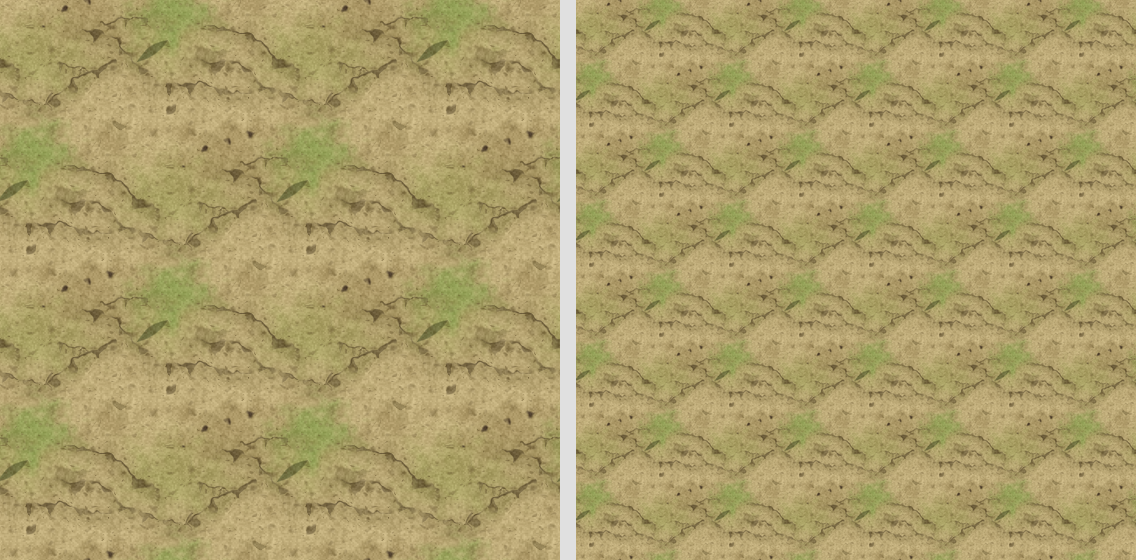
Left, the tile; right, the same tile 2 across and 2 down.
Write a WebGL 1 fragment shader that draws this texture.

```glsl
precision highp float;
uniform vec2 u_resolution;

// Half-drop lattice: steps (1, 0) and (0.5, 0.5).
vec2 wrapOffset(vec2 d) {
  d -= 0.5 * floor(d.y * 2.0 + 0.5);
  d.x -= floor(d.x + 0.5);
  return d;
}

// n is an even number of cells per repeat.
float hash(vec2 cell, float n) {
  cell -= 0.5 * n * floor((cell.y + 0.5) / (0.5 * n));
  cell.x = mod(cell.x, n);
  return fract(sin(dot(cell, vec2(127.1, 311.7)) + n * 1.7) * 43758.55);
}

float noise(vec2 p, float n) {
  vec2 i = floor(p * n), f = fract(p * n);
  f = f * f * (3.0 - 2.0 * f);
  return mix(mix(hash(i, n), hash(i + vec2(1, 0), n), f.x),
             mix(hash(i + vec2(0, 1), n), hash(i + vec2(1, 1), n), f.x), f.y);
}

float fbm(vec2 p, float n) {
  float sum = 0.0, gain = 0.5;
  for (int i = 0; i < 5; i++) {
    sum += gain * noise(p, n);
    gain *= 0.5;
    n *= 2.0;
  }
  return sum;
}

float blob(vec2 p, vec2 center, vec2 radius) {
  return 1.0 - smoothstep(0.1, 1.0, length(wrapOffset(p - center) / radius));
}

// x: line, y: shard hanging below it, z: soft wash
vec3 strand(vec2 p, vec2 a, vec2 b) {
  vec2 ab = b - a, pa = p - a;
  float h = clamp(dot(pa, ab) / dot(ab, ab), 0.0, 1.0), vary = fract(a.x * 37.0 + a.y * 11.0);
  float d = length(pa - ab * h);
  float side = (ab.x * pa.y - ab.y * pa.x) / length(ab);
  float peak = mix(0.016, 0.042, vary) * max(0.0, 1.0 - abs(h - 0.25 - 0.3 * vary) / 0.25);
  float shard = smoothstep(-0.005, 0.004, side) * smoothstep(0.0, 0.008, peak);
  shard *= 1.0 - smoothstep(-0.005, 0.004, side - peak);
  float wash = (1.0 - smoothstep(0.0, 0.08, d)) * mix(0.35, 1.0, smoothstep(-0.02, 0.02, side));
  return vec3(1.0 - smoothstep(0.0, 0.006, d), shard, wash);
}

vec3 crack(vec2 p, vec2 a, vec2 b, vec2 c, vec2 d) {
  vec2 middle = 0.5 * (a + d);
  p = middle + wrapOffset(p - middle);
  return max(strand(p, a, b), max(strand(p, b, c), strand(p, c, d)));
}

// Soft stains, one candidate per cell
float stains(vec2 p, float n) {
  vec2 cell = floor(p * n);
  float r = hash(cell, n), s = hash(cell + 7.0, n);
  vec2 center = 0.35 + 0.3 * vec2(s, hash(cell + 13.0, n));
  float d = length((fract(p * n) - center) * vec2(1.0, 0.9 + 0.5 * s));
  return step(0.4, r) * s * (1.0 - smoothstep(0.04, 0.12 + 0.2 * r, d));
}

void main() {
  vec2 uv = gl_FragCoord.xy / u_resolution;
  vec2 p = vec2(uv.x, 1.0 - uv.y) * 2.0;
  vec2 rough = vec2(noise(p, 60.0), noise(p + 0.37, 60.0)) - 0.5;
  vec2 bend = vec2(noise(p, 22.0), noise(p + 0.61, 22.0)) - 0.5;
  vec2 q = p + 0.024 * bend + 0.014 * rough;
  float cloud = fbm(p, 6.0), mottle = fbm(p + 0.23, 20.0);
  vec3 ink = vec3(0.32, 0.26, 0.15);

  // Aged paper
  vec3 color = mix(vec3(0.665, 0.585, 0.39), vec3(0.765, 0.69, 0.49), smoothstep(0.25, 0.57, 0.5 * (cloud + mottle)));
  color = mix(color, vec3(0.58, 0.51, 0.32), 0.5 * smoothstep(0.52, 0.75, fbm(p + 0.71, 10.0)));

  // Green washes and moss
  vec2 w = p + 0.1 * bend + 0.05 * rough;
  float meadow = max(blob(w, vec2(0.14, 0.2), vec2(0.32, 0.21)), 0.85 * blob(w, vec2(0.6, 0.13), vec2(0.28, 0.2)));
  color = mix(color, vec3(0.66, 0.645, 0.385), meadow * (0.45 + 0.7 * cloud));
  float moss = blob(w, vec2(0.62, 0.045), vec2(0.2, 0.17));
  color = mix(color, vec3(0.56, 0.63, 0.33), moss * (0.45 + 0.8 * mottle));

  // Branching cracks, broken and faded by noise
  vec3 c = crack(q, vec2(0.737, 0.083), vec2(0.883, 0.128), vec2(0.943, 0.172), vec2(1.065, 0.258));
  c = max(c, crack(q, vec2(0.286, 0.099), vec2(0.417, 0.135), vec2(0.487, 0.216), vec2(0.56, 0.297)));
  c = max(c, crack(q, vec2(0.56, 0.297), vec2(0.635, 0.305), vec2(0.732, 0.297), vec2(0.898, 0.338)));
  c = max(c, crack(q, vec2(0.17, 0.38), vec2(0.221, 0.318), vec2(0.292, 0.27), vec2(0.404, 0.224)));
  c = max(c, 0.8 * crack(q, vec2(0.693, 0.214), vec2(0.857, 0.232), vec2(0.927, 0.292), vec2(0.979, 0.326)));
  c = max(c, 0.8 * crack(q, vec2(0.979, 0.326), vec2(1.068, 0.352), vec2(1.159, 0.383), vec2(1.185, 0.34)));
  c = max(c, 0.7 * crack(q, vec2(0.206, 0.232), vec2(0.25, 0.24), vec2(0.29, 0.245), vec2(0.31, 0.26)));
  c = max(c, 0.8 * crack(q, vec2(0.36, 0.09), vec2(0.43, 0.07), vec2(0.49, 0.075), vec2(0.55, 0.06)));
  float broken = smoothstep(0.25, 0.75, noise(p + 0.5, 26.0));
  color = mix(color, vec3(0.5, 0.44, 0.26), c.z * (0.1 + 0.6 * mottle));
  color = mix(color, ink, c.y * (0.15 + 0.6 * noise(p, 30.0)));
  color = mix(color, ink, c.x * (0.1 + 0.6 * broken));

  // Folded patch, smudge and leaf
  float patchwork = smoothstep(0.1, 0.4, blob(q, vec2(0.75, 0.205), vec2(0.075, 0.05)));
  float smudge = smoothstep(0.1, 0.4, blob(q, vec2(0.43, 0.443), vec2(0.042, 0.018)));
  color = mix(color, vec3(0.45, 0.39, 0.23), 0.35 * patchwork + 0.5 * smudge);
  vec2 leaf = mat2(0.82, 0.573, -0.573, 0.82) * wrapOffset(p + 0.005 * bend - vec2(0.545, 0.181));
  float blade = abs(leaf.y) - 0.016 * (1.0 - pow(abs(leaf.x) / 0.068, 2.0));
  color = mix(color, vec3(0.34, 0.35, 0.18), (0.55 + 0.35 * mottle) * (1.0 - smoothstep(-0.004, 0.003, blade)));

  // Scattered stains, denser along the cracks, and a trail of dark drops
  float stain = max(stains(q, 14.0), max(stains(q + 0.17, 24.0), stains(q + 0.43, 40.0)));
  color = mix(color, vec3(0.42, 0.35, 0.2), stain * (0.42 + 0.4 * c.z));
  for (int i = 0; i < 4; i++) {
    float k = float(i);
    vec2 at = vec2(0.396 - 0.081 * k, 0.0117 * k * k - 0.01);
    float d = length(wrapOffset(q - at)) - mix(0.012, 0.006, mod(k, 2.0));
    color = mix(color, vec3(0.22, 0.16, 0.11), 0.85 * (1.0 - smoothstep(-0.008, 0.006, d)));
  }
  float pebble = length(wrapOffset(q - vec2(0.617, 0.387))) - 0.018;
  color = mix(color, ink, 0.5 * (1.0 - smoothstep(-0.004, 0.005, pebble)));

  // Paper grain
  color += 0.1 * (noise(p, 180.0) - 0.5) + 0.06 * (noise(p, 90.0) - 0.5);
  gl_FragColor = vec4(color, 1.0);
}
```
